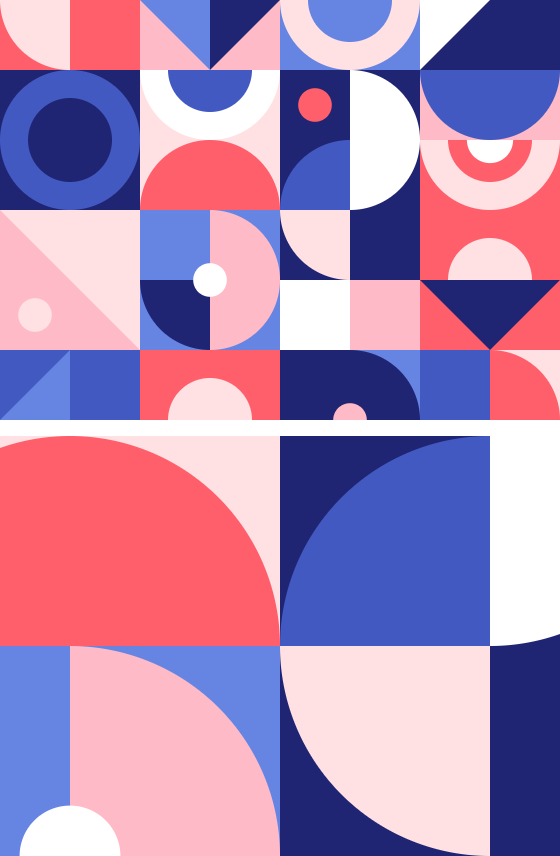
Top, the full canvas; bottom, a detail of the centre.
Give the GLSL for this pattern, as a Shadertoy shader.

```glsl
const vec3 NAVY  = vec3(0.12, 0.145, 0.45);
const vec3 BLUE  = vec3(0.26, 0.35, 0.76);
const vec3 SKY   = vec3(0.40, 0.52, 0.89);
const vec3 CORAL = vec3(1.00, 0.37, 0.42);
const vec3 PINK  = vec3(1.00, 0.73, 0.78);
const vec3 BLUSH = vec3(1.00, 0.88, 0.89);
const vec3 WHITE = vec3(1.0);

// Radii in half-tiles
const float FULL = 1.0;
const float RING = 0.6;
const float CORE = 0.33;
const float DOT  = 0.24;

// Signed distances, negative inside
float disc(vec2 q, vec2 centre, float radius) { return length(q - centre) - radius; }
float diagonal(vec2 q, float offset) { return (q.x + q.y - offset) * 0.7071; }
float wedge(vec2 q) { return max(-q.y, diagonal(vec2(abs(q.x), q.y), 1.0)); }

void paint(inout vec3 col, vec3 ink, float dist, float aa) {
    col = mix(col, ink, clamp(0.5 - dist / aa, 0.0, 1.0));
}

// Concentric pair of discs, clipped by a half plane
void ring(inout vec3 col, vec2 q, vec2 centre, vec3 outer, vec3 inner, float clip, float aa) {
    paint(col, outer, max(disc(q, centre, FULL), clip), aa);
    paint(col, inner, max(disc(q, centre, RING), clip), aa);
}

// Each row takes the column and tile coordinates in -1..1, y pointing down
vec3 topRow(int column, vec2 q, float aa) {
    vec3 col = CORAL;
    if (column == 0) {
        paint(col, BLUSH, max(disc(q, vec2(0.0), FULL), q.x), aa);
    } else if (column == 1) {
        col = PINK;
        vec3 ink = SKY;
        paint(ink, NAVY, -q.x, aa);
        paint(col, ink, wedge(q), aa);
    } else if (column == 2) {
        col = SKY;
        ring(col, q, vec2(0.0), BLUSH, SKY, -1.0, aa);
    } else {
        col = NAVY;
        paint(col, WHITE, diagonal(q, 0.0), aa);
    }
    return col;
}

vec3 upperRow(int column, vec2 q, float aa) {
    vec3 col = NAVY;
    if (column == 0) {
        ring(col, q, vec2(0.0), BLUE, NAVY, -1.0, aa);
    } else if (column == 1) {
        col = BLUSH;
        ring(col, q, vec2(0.0, -1.0), WHITE, BLUE, q.y, aa);
        paint(col, CORAL, disc(q, vec2(0.0, 1.0), FULL), aa);
    } else if (column == 2) {
        paint(col, WHITE, max(disc(q, vec2(0.0), FULL), -q.x), aa);
        paint(col, BLUE, max(disc(q, vec2(0.0, 1.0), FULL), q.x), aa);
        paint(col, CORAL, disc(q, vec2(-0.5), DOT), aa);
    } else {
        col = PINK;
        paint(col, BLUE, disc(q, vec2(0.0, -1.0), FULL), aa);
        paint(col, CORAL, -q.y, aa);
        ring(col, q, vec2(0.0), BLUSH, CORAL, -q.y, aa);
        paint(col, WHITE, max(disc(q, vec2(0.0), CORE), -q.y), aa);
    }
    return col;
}

vec3 lowerRow(int column, vec2 q, float aa) {
    vec3 col = BLUSH;
    if (column == 0) {
        paint(col, PINK, diagonal(vec2(q.x, -q.y), 0.0), aa);
        paint(col, BLUSH, disc(q, vec2(-0.5, 0.5), DOT), aa);
    } else if (column == 1) {
        col = SKY;
        float wheel = disc(q, vec2(0.0), FULL);
        paint(col, PINK, max(wheel, -q.x), aa);
        paint(col, NAVY, max(wheel, max(q.x, -q.y)), aa);
        paint(col, WHITE, disc(q, vec2(0.0), DOT), aa);
    } else if (column == 2) {
        col = NAVY;
        paint(col, BLUSH, max(disc(q, vec2(0.0, -1.0), FULL), q.x), aa);
        vec3 floorInk = WHITE;
        paint(floorInk, PINK, -q.x, aa);
        paint(col, floorInk, -q.y, aa);
    } else {
        col = CORAL;
        paint(col, BLUSH, max(disc(q, vec2(0.0), RING), q.y), aa);
        paint(col, NAVY, wedge(q), aa);
    }
    return col;
}

vec3 bottomRow(int column, vec2 q, float aa) {
    vec3 col = BLUE;
    float dome = disc(q, vec2(0.0), FULL);
    if (column == 0) {
        paint(col, SKY, max(-diagonal(q, -1.0), q.x), aa);
    } else if (column == 1) {
        col = CORAL;
        paint(col, BLUSH, disc(q, vec2(0.0), RING), aa);
    } else if (column == 2) {
        col = NAVY;
        paint(col, SKY, max(-dome, -q.x), aa);
        paint(col, PINK, disc(q, vec2(0.0), DOT), aa);
    } else {
        paint(col, BLUSH, -q.x, aa);
        paint(col, CORAL, max(dome, -q.x), aa);
    }
    return col;
}

void mainImage(out vec4 fragColor, in vec2 fragCoord) {
    // Three tiles tall, shifted half a tile so the outer rows are cropped
    float aa = 6.0 / iResolution.y;
    vec2 p = vec2(fragCoord.x, iResolution.y - fragCoord.y) * aa * 0.5 + vec2(0.0, 0.5);
    vec2 q = fract(p) * 2.0 - 1.0;
    int column = int(mod(floor(p.x), 4.0)), row = int(floor(p.y));
    vec3 col = row == 0 ? topRow(column, q, aa)
             : row == 1 ? upperRow(column, q, aa)
             : row == 2 ? lowerRow(column, q, aa)
             : bottomRow(column, q, aa);
    fragColor = vec4(col, 1.0);
}
```
